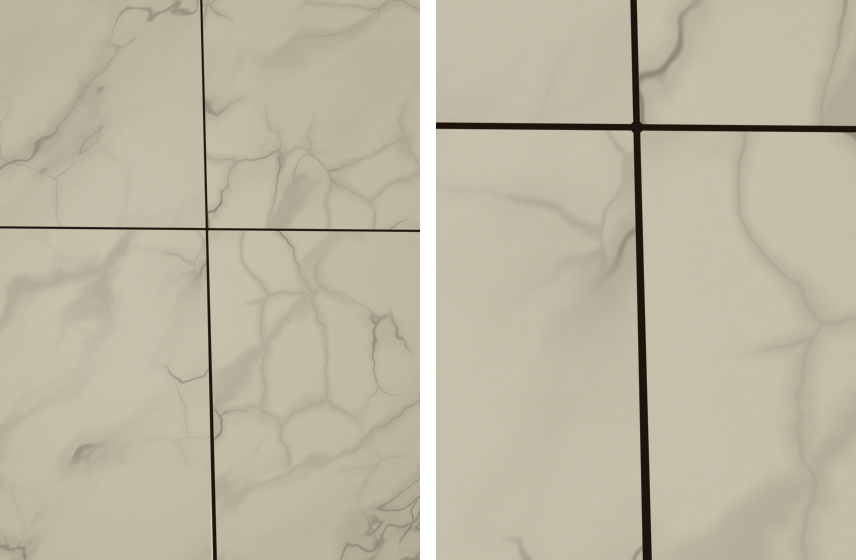
Left: the whole. Right: its middle third, enlarged.
Reproduce this texture procedurally as a WebGL 2 fragment shader.

```glsl
#version 300 es
precision highp float;
uniform vec2 u_resolution;
out vec4 outColor;

#define TILE vec2(0.62, 0.82)
#define CROSSING vec2(0.384, 0.594)
#define JOINT_LEAN vec2(0.0246, 0.0085)
#define JOINT_HALF 0.0019
#define LIGHT vec3(0.775, 0.753, 0.672)
#define SHADE vec3(0.728, 0.700, 0.615)
#define CLOUD vec3(0.655, 0.635, 0.555)
#define VEIN vec3(0.47, 0.44, 0.385)
#define GROUT vec3(0.12, 0.075, 0.055)
#define BEVEL vec3(0.86, 0.83, 0.77)

float hash(vec2 p) {
  vec3 q = fract(vec3(p.xyx) * 0.1031);
  q += dot(q, q.yzx + 33.33);
  return fract((q.x + q.y) * q.z);
}

vec2 hash2(vec2 p) {
  return vec2(hash(p), hash(p + 47.3));
}

float noise(vec2 p) {
  vec2 i = floor(p), f = fract(p);
  f = f * f * (3.0 - 2.0 * f);
  return mix(mix(hash(i), hash(i + vec2(1, 0)), f.x),
             mix(hash(i + vec2(0, 1)), hash(i + vec2(1, 1)), f.x), f.y);
}

float fbm(vec2 p) {
  float sum = 0.0, amp = 0.5;
  for (int i = 0; i < 5; i++) {
    sum += amp * noise(p);
    p = mat2(0.8, 0.6, -0.6, 0.8) * p * 2.03 + 7.1;
    amp *= 0.5;
  }
  return sum / 0.97;
}

// Gap between the two nearest cell centres: zero on the cell walls
float cellWall(vec2 p) {
  vec2 base = floor(p);
  float first = 9.0, second = 9.0;
  for (int y = -1; y <= 1; y++)
    for (int x = -1; x <= 1; x++) {
      vec2 cell = base + vec2(x, y);
      float d = length(cell + hash2(cell) - p);
      second = min(second, max(first, d));
      first = min(first, d);
    }
  return second - first;
}

// Marble: x is the soft grey cloud, y the fine dark vein
vec2 marble(vec2 p, vec2 id) {
  float broken = mod(id.x, 2.0) < 0.5 ? 1.0 : 0.0;
  vec2 seed = 60.0 + 31.7 * id;
  vec2 warp = vec2(fbm(p * 6.0 + seed), fbm(p * 6.0 + seed + 19.0)) - 0.5;
  vec2 q = p + warp * mix(0.09, 0.13, broken);

  // Long bands climbing to the right
  vec2 grain = vec2(dot(q, vec2(0.74, 0.67)), dot(q, vec2(-0.67, 0.74)));
  float field = fbm(grain * vec2(1.9, 5.6) + seed * 1.3);
  float ridge = abs(field - 0.5);
  float patches = smoothstep(0.32, 0.65, noise(p * 5.0 + seed + 3.0));
  float cloud = smoothstep(0.085, 0.0, ridge) * mix(0.2, 0.85, patches);
  float gate = smoothstep(0.45, 0.8, noise(p * 9.0 + seed + 11.0));
  float vein = smoothstep(0.011, 0.0, ridge) * gate * 0.5;

  // Pebbled webs gathered around the bands
  float wall = cellWall(q * vec2(9.0, 8.0) + seed);
  float web = smoothstep(0.42, 0.65, noise(p * 6.5 + seed + 23.0)) * mix(0.3, 1.0, broken);
  cloud = max(cloud, web * smoothstep(0.24, 0.0, wall) * 0.65);
  vein = max(vein, web * smoothstep(0.045, 0.0, wall) * mix(0.12, 0.65, gate));

  cloud += 0.22 * smoothstep(0.48, 0.75, fbm(grain * vec2(5.0, 12.0) + seed));
  return clamp(vec2(cloud, vein), 0.0, 1.0);
}

float line(float dist, float halfWidth, float soft) {
  return 1.0 - smoothstep(halfWidth - soft, halfWidth + soft, abs(dist));
}

void main() {
  vec2 p = gl_FragCoord.xy / u_resolution.y;
  float soft = 0.8 / u_resolution.y;

  // Slightly leaning grid of tiles
  vec2 grid = p - CROSSING + JOINT_LEAN * p.yx;
  vec2 id = floor(grid / TILE);
  vec2 toJoint = grid - TILE * floor(grid / TILE + 0.5);

  // Uneven room light, with a small tone shift per tile
  float falloff = smoothstep(0.08, 0.68, length((p - vec2(0.24, 0.48)) * vec2(1.0, 0.85)));
  vec3 color = mix(LIGHT, SHADE, falloff);
  color *= 1.0 + 0.012 * (hash(id + 5.0) - 0.5);

  vec2 stone = marble(grid, id);
  color = mix(color, CLOUD, stone.x * 0.72);
  color = mix(color, VEIN, stone.y);
  color += 0.006 * (noise(p * 240.0) - 0.5);

  // Dark joints, the upright one widening towards the bottom
  float upright = JOINT_HALF * mix(1.75, 1.0, smoothstep(0.0, 0.7, p.y));
  float glint = 1.0 - smoothstep(0.04, 0.16, p.y);
  color = mix(color, BEVEL, glint * line(toJoint.x + upright + 0.001, 0.0016, soft));
  float joint = max(line(toJoint.x, upright, soft), line(toJoint.y, JOINT_HALF, soft));
  joint = max(joint, line(length(toJoint), JOINT_HALF * 2.0, soft));
  outColor = vec4(mix(color, GROUT, joint), 1.0);
}
```
